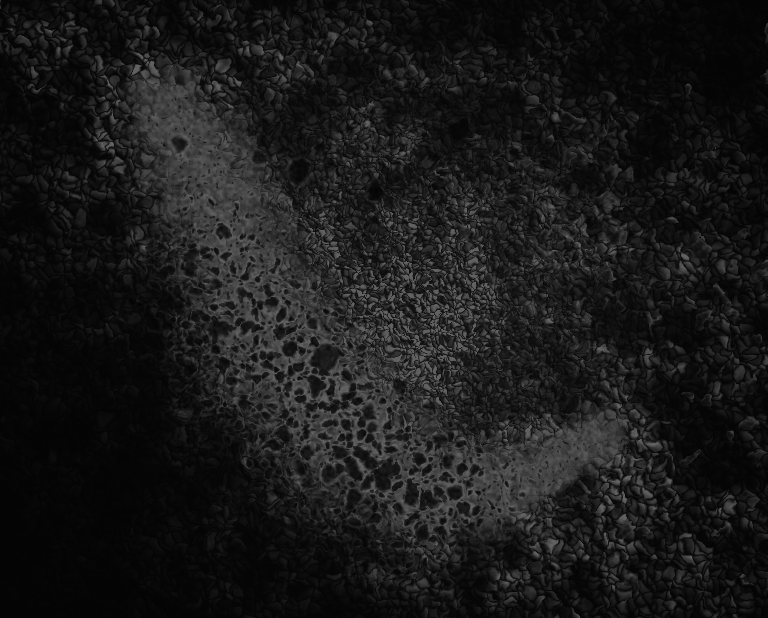
Reproduce this texture procedurally as a Shadertoy shader.

```glsl
// A dim, wet surface: a bent band of pale film eaten by dark pits, beside lit grains.
// The band is a soft polyline of varying width; pits, grains and drops are jittered
// cells, each layer weighted by broad gaussian masks and lit from the upper right.

const float FILM_TONE = 0.325;
const float PIT_TONE = 0.075;
const float GRAIN_TONE = 0.47;
const float DROP_TONE = 0.24;
const float FINE_GRAIN = 118.0;    // cells per canvas height
const float COARSE_GRAIN = 66.0;
const float DROP_SCALE = 30.0;
const vec2 LIGHT = vec2(0.75, 0.66);

// Band spine: x, y, half width, in canvas heights
const vec3 SPINE[8] = vec3[8](
    vec3(0.27, 0.82, 0.085), vec3(0.33, 0.73, 0.105),
    vec3(0.39, 0.58, 0.120), vec3(0.46, 0.43, 0.138),
    vec3(0.56, 0.31, 0.140), vec3(0.68, 0.21, 0.105),
    vec3(0.82, 0.21, 0.080), vec3(0.96, 0.29, 0.058));

// Large lone pits: x, y, radius
const vec3 PITS[7] = vec3[7](
    vec3(0.292, 0.768, 0.011), vec3(0.417, 0.744, 0.012),
    vec3(0.482, 0.724, 0.016), vec3(0.526, 0.421, 0.021),
    vec3(0.649, 0.375, 0.012), vec3(0.609, 0.688, 0.014),
    vec3(0.742, 0.789, 0.016));

float hash(vec2 p) {
    return fract(sin(dot(p, vec2(127.1, 311.7))) * 43758.545);
}

float noise(vec2 p) {
    vec2 i = floor(p), f = fract(p);
    f = f * f * (3.0 - 2.0 * f);
    return mix(mix(hash(i), hash(i + vec2(1, 0)), f.x),
               mix(hash(i + vec2(0, 1)), hash(i + vec2(1, 1)), f.x), f.y);
}

float fbm(vec2 p) {
    float sum = 0.0, amp = 0.5;
    for (int i = 0; i < 4; i++) {
        sum += amp * noise(p);
        p = p * 2.03 + 17.3;
        amp *= 0.5;
    }
    return sum / 0.9375;
}

// Nearest distance, second distance, cell id, slope toward the light
vec4 cells(vec2 p) {
    vec2 base = floor(p);
    vec4 best = vec4(9.0, 9.0, 0.0, 0.0);
    for (int y = -1; y <= 1; y++)
    for (int x = -1; x <= 1; x++) {
        vec2 c = base + vec2(x, y);
        vec2 r = p - c - 0.1 - 0.8 * vec2(hash(c), hash(c + 41.3));
        float d = length(r);
        if (d < best.x) best = vec4(d, best.x, hash(c + 83.7), dot(r, LIGHT));
        else best.y = min(best.y, d);
    }
    return best;
}

float bump(vec2 p, vec2 centre, vec2 size) {
    vec2 q = (p - centre) / size;
    return exp(-dot(q, q));
}

float segmentParam(vec2 p, vec2 a, vec2 b) {
    return clamp(dot(p - a, b - a) / dot(b - a, b - a), 0.0, 1.0);
}

float bandGlow(vec2 p) {
    float d = 9.0;
    for (int i = 0; i < 7; i++) {
        float t = segmentParam(p, SPINE[i].xy, SPINE[i + 1].xy);
        vec3 s = mix(SPINE[i], SPINE[i + 1], t);
        d = min(d, length(p - s.xy) / s.z);
    }
    return exp(-d * d);
}

// Irregular lit lumps: warped cells combined with a slope of noise
float grains(vec2 p, float scale) {
    vec2 g = p * scale;
    vec2 warp = vec2(noise(g * 1.3), noise(g * 1.3 + 31.7)) - 0.5;
    vec4 c = cells(g + 0.8 * warp);
    float body = smoothstep(0.0, 0.42, c.y - c.x);
    float slope = noise(g * 0.8) - noise(g * 0.8 + 0.4 * LIGHT);
    return mix(0.15, 1.0, body) * clamp(0.5 + 0.9 * c.w - 1.1 * slope, 0.03, 1.4) * (0.4 + 0.9 * c.z);
}

// x: pit interior, y: pale rim
vec2 pits(vec2 p, float scale, float density) {
    vec4 c = cells(p * scale);
    float r = 0.5 * density * (0.2 + 0.8 * c.z) * step(0.25, c.z);
    float inside = 1.0 - smoothstep(r - 0.12, r + 0.08, c.x);
    float rim = exp(-pow((c.x - r - 0.1) / 0.09, 2.0));
    return vec2(inside, rim) * smoothstep(0.08, 0.2, r);
}

void mainImage(out vec4 fragColor, in vec2 fragCoord) {
    vec2 p = fragCoord / iResolution.y;
    vec2 wobble = vec2(fbm(p * 40.0), fbm(p * 40.0 + 9.7)) - 0.5;
    vec2 q = p + wobble * 0.024;
    float speck = noise(p * 190.0);
    float glow = bandGlow(p + wobble * 0.05);

    // Grain field: fine in the bend, coarse and fading outward
    float level = 0.07 + 0.72 * bump(p, vec2(0.68, 0.49), vec2(0.27, 0.29))
        + 0.36 * bump(p, vec2(1.02, 0.47), vec2(0.28, 0.36))
        + 0.32 * bump(p, vec2(0.52, 0.86), vec2(0.30, 0.16))
        + 0.26 * bump(p, vec2(0.02, 0.97), vec2(0.12, 0.13))
        + 0.17 * bump(p, vec2(0.17, 0.75), vec2(0.20, 0.25))
        + 0.24 * bump(p, vec2(0.95, 0.08), vec2(0.36, 0.17))
        + 0.32 * pow(glow, 0.4);
    level *= 1.0 - 0.85 * bump(p, vec2(1.24, 1.0), vec2(0.22, 0.18));
    level *= 1.0 - 0.85 * bump(p, vec2(0.0, 0.05), vec2(0.35, 0.38));
    float coarse = 1.0 - bump(p, vec2(0.64, 0.50), vec2(0.36, 0.36));
    float grain = mix(grains(q, FINE_GRAIN), grains(q, COARSE_GRAIN), coarse);
    float patches = mix(1.0, 2.0 * smoothstep(0.25, 0.75, fbm(p * 17.0)), 0.3 + 0.5 * coarse);
    float tone = 0.016 + GRAIN_TONE * level * grain * patches;
    tone += 0.05 * (1.0 - coarse) * level * (0.4 + speck);

    // Scattered drops with a lit side and a bright edge
    vec4 drop = cells((p + wobble * 0.045) * DROP_SCALE);
    float wet = bump(p, vec2(0.96, 0.69), vec2(0.14, 0.10))
        + 0.4 * bump(p, vec2(1.16, 0.50), vec2(0.18, 0.48));
    float size = 0.18 + 0.25 * fract(drop.z * 7.0);
    float bead = (1.0 - smoothstep(size - 0.08, size + 0.05, drop.x))
        * step(1.0 - 0.6 * wet, drop.z);
    float edge = smoothstep(0.35, 1.0, drop.x / size);
    tone = mix(tone, DROP_TONE * (0.4 + 1.6 * drop.w + 0.4 * edge) * (0.6 + 0.8 * speck), bead * 0.8);

    // Pale film that breaks up into lumps at its borders
    float ragged = glow + 0.7 * (fbm(p * 52.0) - 0.5) + 0.3 * (grain - 0.4);
    float film = smoothstep(0.18, 0.95, ragged) * smoothstep(0.04, 0.5, glow);
    float sheen = 0.60 + 0.26 * glow + 0.34 * (speck - 0.45) + 0.25 * (grain - 0.35);
    tone = mix(tone, FILM_TONE * sheen, film);

    // Pits at three sizes, crowding the lower half of the band
    float axis = segmentParam(p, vec2(0.33, 0.50), vec2(0.66, 0.20));
    float away = length(p - mix(vec2(0.33, 0.50), vec2(0.66, 0.20), axis));
    float crowd = exp(-pow(away / 0.16, 2.0));
    vec2 big = pits(q, 31.0, 0.9 * crowd);
    vec2 medium = pits(q + 3.1, 52.0, 0.22 * glow + 0.74 * crowd);
    vec2 small = pits(q + 7.7, 92.0, 0.45 * glow + 0.4 * crowd);
    float hole = max(max(big.x, medium.x), small.x * 0.75);
    float rim = max(big.y, medium.y) * (1.0 - hole);
    for (int i = 0; i < 7; i++) {
        float d = length(p + wobble * 0.016 - PITS[i].xy) - PITS[i].z;
        hole = max(hole, 0.9 * (1.0 - smoothstep(-0.004, 0.003, d)));
        rim = max(rim, 0.8 * exp(-pow((d - 0.004) / 0.003, 2.0)));
    }
    tone += 0.07 * rim * smoothstep(0.05, 0.5, glow + 0.3 * level);
    float floorTone = PIT_TONE * (0.25 + 0.8 * speck + 0.5 * grain) * (0.35 + 0.65 * smoothstep(0.0, 0.5, glow));
    tone = mix(tone, floorTone, hole * 0.9);

    fragColor = vec4(vec3(clamp(tone, 0.01, 0.38)), 1.0);
}
```
